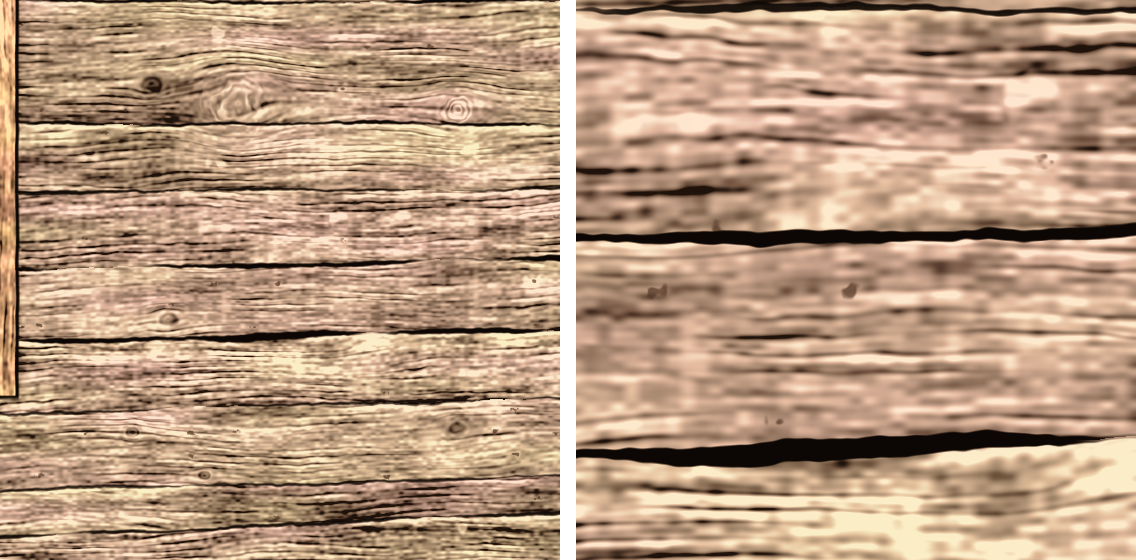
Left: the whole. Right: its middle third, enlarged.
This texture is drawn by a Shadertoy shader. Its source:

```glsl
// Weathered horizontal planks with wavy grain, knots and dark seams, beside an upright post.
#define CONTRAST 1.35
#define BASE_TONE 3.03
#define GROOVES 72.0
#define GROOVE_DEPTH 2.0
#define GROOVE_LIGHT 1.1
#define SEAM_LIGHT 1.9
#define SEAM_SHADE 0.8
#define POST_WIDTH 0.028
#define POST_FOOT 0.293
#define CHIP_CELLS 9.0
#define SPECK_CELLS 26.0

// Dark to light wood tones
const vec3 WOOD[6] = vec3[6](
    vec3(.12, .07, .04), vec3(.42, .31, .23), vec3(.59, .48, .38),
    vec3(.74, .61, .50), vec3(.89, .74, .61), vec3(.98, .91, .78));

// Seams: height at left, rise to the right, half width, darkness
const vec4 SEAMS[8] = vec4[8](
    vec4(.997, .000, .0024, 1.), vec4(.779, .000, .0027, 1.),
    vec4(.657, .006, .0021, .9), vec4(.517, .021, .0031, 1.),
    vec4(.389, .023, .0038, 1.), vec4(.261, .029, .0016, .8),
    vec4(.124, .024, .0014, .8), vec4(.040, .045, .0020, .9));

// Knots: centre, radius, lightness of the heart
const vec4 KNOTS[7] = vec4[7](
    vec4(.425, .815, .046, .9), vec4(.820, .803, .030, .6),
    vec4(.270, .850, .017, -1.2), vec4(.300, .430, .016, -1.2),
    vec4(.237, .228, .011, -1.), vec4(.365, .150, .010, -1.2),
    vec4(.815, .235, .014, -1.3));

float hash(vec2 p) {
    return fract(sin(dot(p, vec2(127.1, 311.7))) * 43758.55);
}

float noise(vec2 p) {
    vec2 i = floor(p), f = fract(p);
    f = f * f * (3. - 2. * f);
    return mix(mix(hash(i), hash(i + vec2(1, 0)), f.x),
               mix(hash(i + vec2(0, 1)), hash(i + vec2(1, 1)), f.x), f.y);
}

// Fibres run along p.x; the result is centred on zero
float grain(vec2 p, float id) {
    p.y += .005 * sin(p.x * 7. + id * 3.1 + p.y * 20.)
         + .002 * sin(p.x * 19. + id + p.y * 31.);
    p += vec2(id * 3.7, id * 1.3);
    float tone = 1.3 * (noise(p * vec2(3., 12.)) - .5)
               + 1.5 * (noise(p * vec2(6., 48.)) - .5)
               + 1.9 * (noise(p * vec2(12., 115.)) - .5)
               + 1.9 * (noise(p * vec2(34., 220.)) - .5)
               + 1.7 * (noise(p * vec2(120., 200.)) - .5);
    // Wavy, broken grooves of even thickness, each with a lit lip
    float phase = 6.283 * (p.y * GROOVES + 1.8 * noise(p * vec2(3., 9.))
                + .5 * noise(p * vec2(11., 30.)) + .25 * noise(p * vec2(45., 70.)));
    float depth = smoothstep(.25, .9, noise(p * vec2(12., 50.) + 40.));
    float groove = pow(.5 + .5 * sin(phase), 5.);
    float lip = pow(.5 + .5 * sin(phase + 2.), 3.);
    return tone + depth * (GROOVE_LIGHT * lip - GROOVE_DEPTH * groove) + .05;
}

// Ragged spots, at most one in each cell
float spots(vec2 p, float cells, float chance, float radius) {
    vec2 cell = floor(p * cells);
    vec2 centre = .4 + .2 * vec2(hash(cell + 3.), hash(cell + 8.));
    float d = length((fract(p * cells) - centre) * vec2(.6, 1));
    d += .16 * (noise(p * cells * 9.) - .5);
    return step(hash(cell + 17.), chance) * (1. - smoothstep(radius * .3, radius, d));
}

vec3 woodColor(float tone) {
    tone = clamp(tone, 0., 5.);
    int i = min(int(tone), 4);
    return mix(WOOD[i], WOOD[i + 1], tone - float(i));
}

void mainImage(out vec4 fragColor, in vec2 fragCoord) {
    vec2 uv = fragCoord / iResolution.xy;
    float px = 1. / iResolution.y;

    // Seams: ragged dark gap, lit edge below, soft shade above
    float gap = 0., edge = 0., plank = 0.;
    for (int i = 0; i < 8; i++) {
        vec4 s = SEAMS[i];
        float k = float(i);
        float y = s.x + s.y * uv.x + .002 * sin(uv.x * 9. + k * 2.)
                + .001 * sin(uv.x * 23. + k * 5.) + .003 * (noise(vec2(uv.x * 50., k)) - .5)
                + .0012 * (noise(vec2(uv.x * 140., k)) - .5);
        float open = noise(vec2(uv.x * 9., k * 9.));
        float w = s.z * (.1 + 1.7 * open) + .0012 * (noise(uv * vec2(90., 200.)) - .5);
        float d = uv.y - y;
        float dark = s.w * smoothstep(.0, .3, open);
        gap = max(gap, dark * (1. - smoothstep(w - px, w + 1.5 * px, abs(d))));
        float lit = smoothstep(-w - .012, -w - .003, d) * step(d, 0.);
        edge += s.w * (SEAM_LIGHT * lit * noise(vec2(uv.x * 14., k + 30.))
              - SEAM_SHADE * step(0., d) * exp(-d * 70.));
        plank += step(d, 0.);
    }

    // Knots push the fibres aside and add faint rings
    vec2 p = uv - vec2(0, .022 * uv.x);
    float rings = 0., ringMask = 0., heart = 0.;
    for (int i = 0; i < 7; i++) {
        vec4 k = KNOTS[i];
        vec2 q = (uv - k.xy) / (k.z * vec2(1.3, 1));
        float r = length(q) + .5 * (noise(uv * 38.) - .5) + .2 * (noise(uv * 110.) - .5);
        p.y -= (uv.y - k.y) * .65 * exp(-.45 * dot(q, q));
        float m = 1. - smoothstep(.5, 1.6, r);
        rings += m * sin(r * (k.w > 0. ? 20. : 8.));
        ringMask = max(ringMask, m);
        heart += k.w * exp(-2.5 * r * r);
    }
    float tone = grain(p, plank) * mix(.85, 1.1, hash(vec2(plank, 5)));
    tone = mix(tone, tone * .8 + .7 * rings, ringMask) + 1.2 * heart + edge;
    tone += .3 * (hash(vec2(plank, 2)) - .5);

    // Pale chips and dark pinholes
    tone += spots(uv, CHIP_CELLS, .13, .11) * (1.3 - .4 * tone);
    tone = mix(tone, -1.8, .8 * spots(uv + .37, SPECK_CELLS, .05, .11));

    // Upright post and the dark slot beside it
    float side = POST_WIDTH + .002 * (noise(vec2(uv.y * 30., 4)) - .5);
    float above = smoothstep(POST_FOOT - px, POST_FOOT + px, uv.y);
    float post = above * (1. - smoothstep(side - px, side + px, uv.x));
    float slot = smoothstep(POST_FOOT - .01, POST_FOOT, uv.y)
               * (1. - smoothstep(side + .003, side + .008, uv.x));
    tone -= .8 * above * exp(-max(uv.x - side, 0.) * 80.);
    tone = mix(tone, grain(uv.yx, 20.) * .9 + .5, post);
    gap = max(gap, slot) * (1. - post);

    // Tone to colour, with drifting pink and yellow tints
    vec3 color = woodColor(mix(BASE_TONE + CONTRAST * tone, 0., gap));
    float warmth = noise(p * vec2(4., 24.) + plank * 5.);
    color *= mix(vec3(1.02, .98, 1.05), vec3(1.0, 1.04, .98), warmth);
    color *= mix(vec3(1), vec3(1.07, .97, .85), post);
    fragColor = vec4(color * (1. - .6 * gap), 1);
}
```
